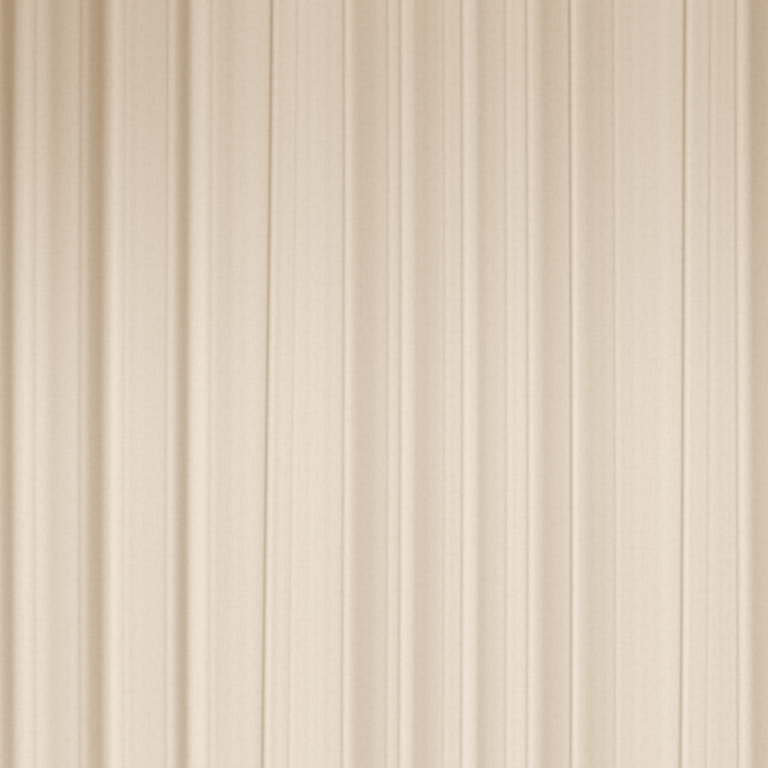
Write a three.js fragment shader that draws this texture.

```glsl
// Cream curtain hanging in eleven uneven vertical folds, with fine creases and woven grain.
varying vec2 vUv;

const float PI = 3.14159;
const float FOLDS = 11.0;
const vec3 LIT_CLOTH = vec3(0.910, 0.862, 0.805);
const vec3 SHADED_CLOTH = vec3(0.68, 0.585, 0.475);

vec2 hash2(vec2 p) {
  vec2 q = vec2(dot(p, vec2(127.1, 311.7)), dot(p, vec2(269.5, 183.3)));
  return fract(sin(q) * 43758.5);
}

// Distance to the nearest scattered cell point
float cellular(vec2 p) {
  vec2 cell = floor(p);
  vec2 local = fract(p);
  float nearest = 2.0;
  for (int j = -1; j <= 1; j++) {
    for (int i = -1; i <= 1; i++) {
      vec2 offset = vec2(float(i), float(j));
      nearest = min(nearest, length(offset + hash2(cell + offset) - local));
    }
  }
  return nearest;
}

float bell(float d, float width) {
  return exp(-d * d / (width * width));
}

// Soft valley with a different falloff on each side
float valley(float d, float leftWidth, float rightWidth) {
  return bell(d, d < 0.0 ? leftWidth : rightWidth);
}

// Thin dark line with a light rim on its right
float crease(float d, float width) {
  return bell(d, width) - 0.4 * bell(d - 2.8 * width, 1.6 * width);
}

// Fold spacing opens and closes across the cloth
float foldCentre(float i) {
  float phase = PI * i / (FOLDS - 1.0);
  float drift = 0.038 * sin(phase) + 0.012 * sin(2.0 * phase);
  float bunching = 0.028 * bell(i - 4.2, 0.7) - 0.034 * bell(i - 8.0, 0.6);
  return 0.013 + 0.097 * i + drift + bunching;
}

float foldShade(float x, float y, float i) {
  float centre = foldCentre(i);
  float rightward = smoothstep(0.25, 0.45, centre);
  float thin = 1.0 - step(0.5, abs(mod(i, 6.0) - 3.0));
  float d = x - centre - thin * 0.009 * (y - 0.5);

  // Broad valley, sharp on the right at first and on the left later
  float width = 0.012 + 0.004 * sin(1.9 * i);
  float depth = mix(0.50, 0.27, rightward) + 0.10 * smoothstep(0.9, 1.0, centre);
  depth *= (1.0 - 0.72 * thin) * (0.92 + 0.18 * sin(2.3 * y + 0.4 * i));
  float leftWidth = width * mix(1.15, 0.65, rightward);
  float rightWidth = width * mix(0.70, 2.0, rightward);
  float shade = depth * valley(d, leftWidth, rightWidth);

  // Lit ridge beside the sharp valleys, and a soft companion before odd ones
  float leftward = 1.0 - rightward;
  shade -= 0.12 * leftward * bell(d - 0.021, 0.007);
  shade += 0.17 * leftward * mod(i, 2.0) * (0.5 + 0.6 * y) * bell(d + 0.056, 0.011);

  // Pressed lines: one beside each broad fold, or at the heart of a thin one
  float lineOffset = mix(0.024, 0.0, thin);
  float lineDepth = mix(mix(0.14, 0.25, rightward), 0.42, thin);
  shade += lineDepth * crease(d + lineOffset, 0.0024);
  shade += mix(0.08, 0.13, rightward) * crease(d - 0.033, 0.0020);
  return shade;
}

// Shallow ripples between the main folds
float ripples(float x) {
  float wave = sin(71.0 * x + 1.3 * sin(19.0 * x));
  wave += 0.6 * sin(163.0 * x + 2.0 * sin(31.0 * x));
  return 0.024 * wave + 0.016 * sin(397.0 * x + 2.5 * sin(47.0 * x));
}

// Fine threads and small slubs
float weave(vec2 uv) {
  float threads = sin(1040.0 * uv.x + 2.0 * sin(43.0 * uv.y));
  threads += sin(910.0 * uv.y + 2.0 * sin(37.0 * uv.x));
  return 0.008 * threads + 0.075 * (cellular(uv * vec2(170.0, 130.0)) - 0.45);
}

// Light fades toward the top and the left
float ambientShade(vec2 uv) {
  float top = smoothstep(0.38, 1.08, uv.y);
  float left = 1.0 - smoothstep(0.0, 0.42, uv.x);
  float right = smoothstep(0.88, 1.0, uv.x);
  return 0.03 + 0.30 * top + (0.05 + 0.17 * top) * left + 0.07 * right;
}

void main() {
  float sway = 0.0015 * sin(3.1 * vUv.y + 5.0 * vUv.x);
  float x = vUv.x + sway;
  float shade = ambientShade(vUv) + ripples(x) + weave(vUv);
  for (int i = 0; i < 11; i++) {
    shade += foldShade(x, vUv.y, float(i));
  }
  vec3 cloth = mix(LIT_CLOTH, SHADED_CLOTH, clamp(shade, -0.08, 1.0));
  gl_FragColor = vec4(cloth, 1.0);
}
```
